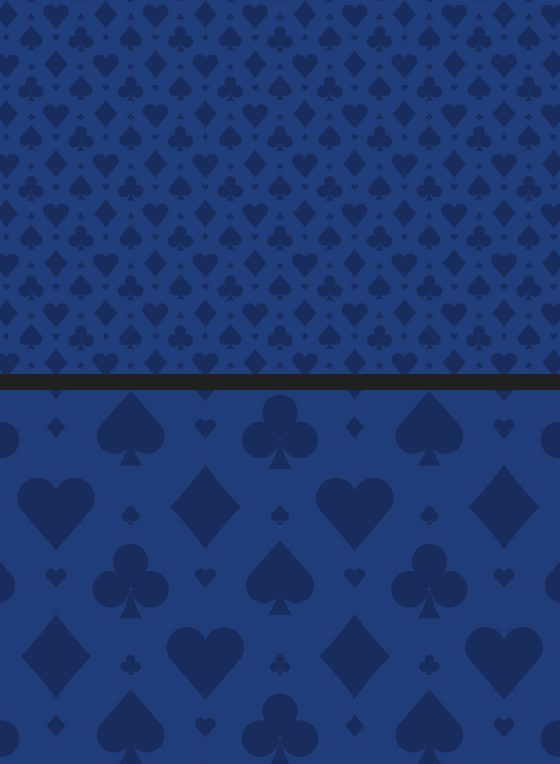
Top, the full canvas; bottom, a detail of the centre.
Reproduce this pattern procedurally as a WebGL 2 fragment shader.

```glsl
#version 300 es
precision highp float;
// Playing-card suits in dark blue on a blue ground, on four interleaved
// square lattices: large hearts/diamonds, large spades/clubs, and two sets of
// small suits between them. Each suit is a distance function chosen by parity.

uniform vec2 u_resolution;
out vec4 fragColor;

const vec3 GROUND = vec3(0.127, 0.242, 0.485);
const vec3 INK = vec3(0.094, 0.178, 0.368);

const float CANVAS_WIDTH = 768.0;           // design units across the canvas
const float CELLS_ACROSS = 11.25;           // lattice cells across the canvas
const float CELL = CANVAS_WIDTH / CELLS_ACROSS;
const float SMALL_SCALE = 0.27;             // small suits relative to large
const float SMALL_RED_SHIFT = 0.8;          // vertical nudge, hearts/diamonds
const float SMALL_BLACK_SHIFT = -5.5;       // vertical nudge, spades/clubs
const vec2 DIAMOND_HALF = vec2(16.2, 19.4);
const float DIAMOND_PINCH = 0.5;            // inward curve of diamond edges
const float HALO_WIDTH = 4.0;
const float HALO_STRENGTH = 0.10;

// Convex hull of a circle and a point.
float teardrop(vec2 p, vec2 center, float radius, vec2 tip) {
  vec2 axis = tip - center;
  float len = length(axis);
  axis /= len;
  p -= center;
  vec2 q = vec2(abs(p.x * axis.y - p.y * axis.x), dot(p, axis));
  float b = radius / len;
  float a = sqrt(1.0 - b * b);
  float k = dot(q, vec2(-b, a));
  if (k < 0.0) return length(q) - radius;
  if (k > a * len) return length(q - vec2(0.0, len));
  return dot(q, vec2(a, b)) - radius;
}

// Flared foot of spades and clubs, widening down to the base line.
float stem(vec2 p, float base) {
  const float HEIGHT = 13.0;
  float t = clamp(1.0 - (p.y - base) / HEIGHT, 0.0, 1.0);
  float side = (abs(p.x) - 1.0 - 4.4 * t * t) * 0.85;
  return max(side, abs(p.y - base - 0.5 * HEIGHT) - 0.5 * HEIGHT);
}

float heart(vec2 p) {
  p.x = abs(p.x);
  return teardrop(p, vec2(8.5, 2.0), 9.2, vec2(0.0, -22.1));
}

float diamond(vec2 p) {
  vec2 q = abs(p + vec2(0.0, 2.1)) / DIAMOND_HALF;
  float edge = DIAMOND_HALF.x * DIAMOND_HALF.y / length(DIAMOND_HALF);
  return (q.x + q.y - 1.0) * edge + 4.0 * DIAMOND_PINCH * min(q.x * q.y, 0.25);
}

float spade(vec2 p) {
  float foot = stem(p, -17.3);
  p.x = abs(p.x);
  return min(foot, teardrop(p, vec2(7.4, -3.9), 8.1, vec2(0.0, 16.8)));
}

float club(vec2 p) {
  float d = min(stem(p, -19.0), length(p - vec2(0.0, 7.0)) - 8.1);
  p.x = abs(p.x);
  d = min(d, length(p - vec2(9.0, -5.6)) - 8.4);
  return min(d, length(p + vec2(0.0, 1.0)) - 4.0);
}

// Position relative to the nearest lattice point, in design units.
vec2 localPoint(vec2 grid, vec2 offset) {
  return (fract(grid - offset + 0.5) - 0.5) * CELL;
}

// Index of the nearest lattice point.
vec2 latticeIndex(vec2 grid, vec2 offset) {
  return floor(grid - offset + 0.5);
}

bool isOdd(float n) {
  return mod(n, 2.0) > 0.5;
}

float largeSuits(vec2 grid) {
  vec2 redId = latticeIndex(grid, vec2(0.5));
  vec2 redP = localPoint(grid, vec2(0.5));
  vec2 blackId = latticeIndex(grid, vec2(0.0));
  vec2 blackP = localPoint(grid, vec2(0.0));
  float red = isOdd(redId.x + redId.y) ? diamond(redP) : heart(redP);
  float black = isOdd(blackId.x + blackId.y) ? club(blackP) : spade(blackP);
  return min(red, black);
}

float smallSuits(vec2 grid) {
  const vec2 RED_OFFSET = vec2(0.5, 0.0);
  const vec2 BLACK_OFFSET = vec2(0.0, 0.5);
  vec2 redId = latticeIndex(grid, RED_OFFSET);
  vec2 redP = (localPoint(grid, RED_OFFSET) - vec2(0.0, SMALL_RED_SHIFT)) / SMALL_SCALE;
  vec2 blackId = latticeIndex(grid, BLACK_OFFSET);
  vec2 blackP = (localPoint(grid, BLACK_OFFSET) - vec2(0.0, SMALL_BLACK_SHIFT)) / SMALL_SCALE;
  // Diamonds take every second place on every second row; clubs alternate rows.
  float red = isOdd(redId.y) && !isOdd(redId.x) ? diamond(redP) : heart(redP);
  float black = isOdd(blackId.y) ? club(blackP) : spade(blackP);
  return min(red, black) * SMALL_SCALE;
}

void main() {
  float pixel = CANVAS_WIDTH / u_resolution.x;
  vec2 grid = (gl_FragCoord.xy - 0.5 * u_resolution) * pixel / CELL;
  float d = min(largeSuits(grid), smallSuits(grid));

  float halo = HALO_STRENGTH * (1.0 - smoothstep(0.0, HALO_WIDTH, d));
  float fill = clamp(0.5 - d / pixel, 0.0, 1.0);
  fragColor = vec4(mix(GROUND, INK, max(fill, halo)), 1.0);
}
```
